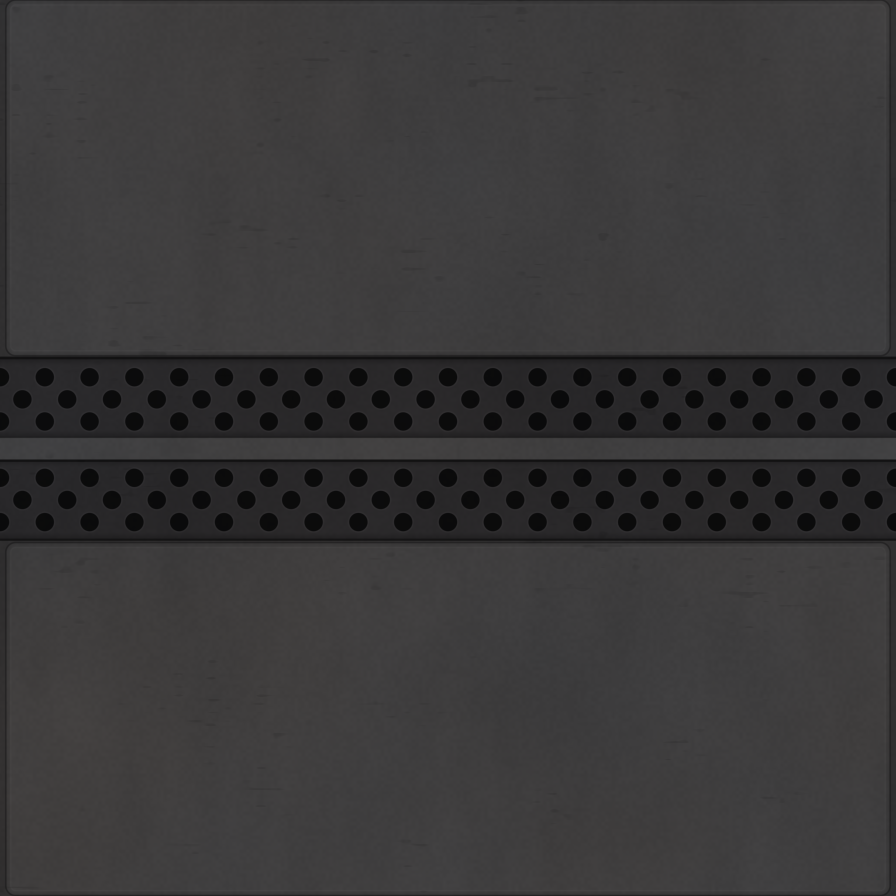
A Shadertoy shader for this texture:

```glsl
// Dark worn metal: two rounded panels separated by a pair of perforated strips
// and a plain rail. Rounded-box distances shape the panels, a staggered repeat
// places the holes, and layered value noise adds blotches, grain and scratches.

const vec3 PANEL = vec3(0.245, 0.240, 0.242);
const vec3 RAIL  = vec3(0.252, 0.248, 0.250);
const vec3 MESH  = vec3(0.162, 0.157, 0.163);
const vec3 FRAME = vec3(0.190, 0.185, 0.187);
const vec3 HOLE  = vec3(0.042, 0.042, 0.044);
const vec3 SEAM  = vec3(0.060, 0.058, 0.060);

float hash(vec2 p) {
    vec3 q = fract(vec3(p.xyx) * 0.1031);
    q += dot(q, q.yzx + 33.33);
    return fract((q.x + q.y) * q.z);
}

float valueNoise(vec2 p) {
    vec2 cell = floor(p), f = fract(p);
    f = f * f * (3.0 - 2.0 * f);
    float low = mix(hash(cell), hash(cell + vec2(1, 0)), f.x);
    float high = mix(hash(cell + vec2(0, 1)), hash(cell + vec2(1, 1)), f.x);
    return mix(low, high, f.y);
}

float fbm(vec2 p) {
    float sum = 0.0, amp = 0.5;
    for (int i = 0; i < 5; i++) {
        sum += amp * valueNoise(p);
        p = mat2(0.8, 0.6, -0.6, 0.8) * p * 2.03 + 17.3;
        amp *= 0.5;
    }
    return sum;
}

float roundedBox(vec2 p, vec2 halfSize, float radius) {
    vec2 d = abs(p) - halfSize + radius;
    return length(max(d, 0.0)) + min(max(d.x, d.y), 0.0) - radius;
}

// Coverage of the region where the distance d is negative
float fill(float d, float aa) {
    return 1.0 - smoothstep(-aa, aa, d);
}

// Coverage of a line of the given half width along d = 0
float stroke(float d, float halfWidth, float aa) {
    return fill(abs(d) - halfWidth, aa);
}

// Distance to the nearest hole in three staggered rows around height midY
float holeRows(vec2 uv, float midY, float pitch, float rowGap, float radius) {
    float row = clamp(floor((uv.y - midY) / rowGap + 0.5), -1.0, 1.0);
    float shift = row == 0.0 ? 0.0 : 0.5 * pitch;
    vec2 local = vec2(mod(uv.x + shift, pitch) - 0.5 * pitch,
                      uv.y - midY - row * rowGap);
    return length(local) - radius;
}

// Perforated strip between two heights
vec3 addMesh(vec3 col, vec2 uv, float bottom, float top, float midY, float aa) {
    float edge = abs(uv.y - 0.5 * (bottom + top)) - 0.5 * (top - bottom);
    vec3 mesh = MESH * (1.0 - 0.18 * smoothstep(-0.009, 0.0, edge));
    float hole = holeRows(uv, midY, 0.05, 0.0247, 0.0102);
    mesh = mix(mesh, MESH * 1.2, 0.55 * stroke(hole - 0.0008, 0.0009, aa));
    mesh = mix(mesh, HOLE, fill(hole, aa));
    return mix(col, mesh, fill(edge, aa));
}

// Rounded plate with a dark outline and a soft inner bevel
vec3 addPanel(vec3 col, vec2 uv, vec2 center, vec2 halfSize, float aa) {
    float d = roundedBox(uv - center, halfSize, 0.011);
    vec3 plate = PANEL * (1.0 - 0.10 * smoothstep(-0.007, -0.001, d));
    plate += 0.018 * stroke(d + 0.0055, 0.0007, aa);
    col = mix(col, plate, fill(d, aa));
    return mix(col, SEAM * 1.8, 0.65 * stroke(d, 0.0009, aa));
}

// Dark horizontal groove
vec3 addSeam(vec3 col, float y, float center, float halfWidth, float amount, float aa) {
    return mix(col, SEAM, amount * stroke(y - center, halfWidth, aa));
}

// Brightness factor of stains, fine grain and sparse horizontal scuffs
float wear(vec2 uv) {
    float stains = fbm(uv * 5.0 + 3.0) - 0.48;
    float streaks = fbm(uv * vec2(26.0, 9.0) + 41.0) - 0.48;
    float grain = valueNoise(uv * 260.0) - 0.5;
    float patches = smoothstep(0.62, 0.80, valueNoise(uv * vec2(13.0, 19.0) + 8.0));
    float scuffs = smoothstep(0.80, 0.95, valueNoise(uv * vec2(55.0, 210.0)));
    return 1.0 + 0.13 * stains + 0.09 * streaks + 0.05 * grain
         - 0.09 * scuffs * patches;
}

void mainImage(out vec4 fragColor, in vec2 fragCoord) {
    vec2 uv = fragCoord / iResolution.xy;
    float aa = 0.75 / iResolution.y;

    // Plates and the rail between the strips
    vec3 col = FRAME;
    col = addPanel(col, uv, vec2(0.5, 0.8015), vec2(0.4935, 0.1985), aa);
    col = addPanel(col, uv, vec2(0.5, 0.1975), vec2(0.4935, 0.1970), aa);
    col = mix(col, RAIL, stroke(uv.y - 0.4995, 0.0128, aa));

    // Perforated strips
    col = addMesh(col, uv, 0.5120, 0.6000, 0.5543, aa);
    col = addMesh(col, uv, 0.3980, 0.4868, 0.4420, aa);

    // Grooves where the parts meet
    col = addSeam(col, uv.y, 0.6005, 0.0015, 0.90, aa);
    col = addSeam(col, uv.y, 0.5118, 0.0007, 0.50, aa);
    col = addSeam(col, uv.y, 0.4858, 0.0013, 0.85, aa);
    col = addSeam(col, uv.y, 0.3976, 0.0012, 0.80, aa);

    // Surface wear with a faint warm and cool drift
    float drift = fbm(uv * 4.0 + 70.0) - 0.48;
    col *= wear(uv) * (1.0 + drift * vec3(0.05, 0.0, -0.05));
    fragColor = vec4(col, 1.0);
}
```
